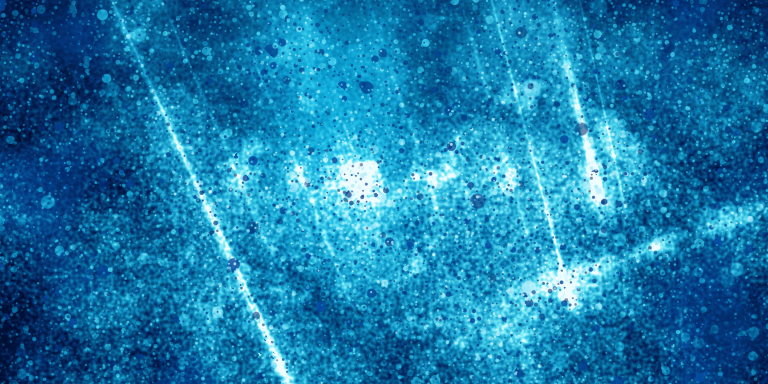
This background is drawn by a WebGL 2 fragment shader. Its source:

```glsl
#version 300 es
precision highp float;
// Draws slanting shafts of light falling through a glittering blue cloud of bokeh dots.
uniform vec2 u_resolution;
out vec4 fragColor;

// Shades from darkest to brightest, evenly spaced over light 0..1.2
const int SHADE_COUNT = 7;
const vec3 SHADES[SHADE_COUNT] = vec3[](
  vec3(0.00, 0.06, 0.21), vec3(0.01, 0.16, 0.38), vec3(0.02, 0.33, 0.53),
  vec3(0.05, 0.53, 0.73), vec3(0.18, 0.73, 0.87), vec3(0.45, 0.91, 0.97),
  vec3(0.93, 0.99, 1.00));
const vec3 ROYAL_BLUE = vec3(0.02, 0.30, 0.64);
const vec3 DEEP_BLUE = vec3(0.00, 0.10, 0.36);
const vec3 PURE_CYAN = vec3(0.03, 0.74, 0.93);

// Each ray: x at the top edge, depth of its end, width, strength
const int RAY_COUNT = 9;
const vec4 RAYS[RAY_COUNT] = vec4[](
  vec4(0.29, 1.08, 0.013, 0.62), vec4(0.42, 0.65, 0.007, 0.22),
  vec4(0.77, 0.55, 0.060, 0.24), vec4(0.60, 0.77, 0.007, 0.24),
  vec4(0.96, 0.60, 0.008, 0.24), vec4(1.20, 0.62, 0.008, 0.24),
  vec4(1.28, 0.79, 0.007, 0.45), vec4(1.44, 0.53, 0.018, 0.60),
  vec4(1.51, 0.56, 0.005, 0.24));

const vec2 GLOW_CENTER = vec2(1.15, 0.46);
const vec2 GLOW_RADIUS = vec2(0.78, 0.52);
const float BASE_LIGHT = 0.30;
const float GLOW_LIGHT = 0.42;
const float CLOUD_LIGHT = 0.38;
const float GRAIN_LIGHT = 0.36;
const float VIGNETTE = 0.20;
const int DOT_LAYERS = 6;
const float DOT_CELLS = 7.0;
const float DOT_SCALE_STEP = 1.6;

vec3 hash3(vec2 cell) {
  vec3 q = fract(vec3(cell.xyx) * vec3(0.1031, 0.1030, 0.0973));
  q += dot(q, q.yxz + 33.33);
  return fract((q.xxy + q.yzz) * q.zyx);
}

float corner(vec2 cell, vec2 offset) {
  float angle = 6.2832 * hash3(cell).x;
  return dot(vec2(cos(angle), sin(angle)), offset);
}

float gradientNoise(vec2 p) {
  vec2 i = floor(p), f = p - i;
  vec2 u = f * f * f * (f * (f * 6.0 - 15.0) + 10.0);
  vec2 e = vec2(1.0, 0.0);
  return mix(mix(corner(i, f), corner(i + e.xy, f - e.xy), u.x),
             mix(corner(i + e.yx, f - e.yx), corner(i + e.xx, f - e.xx), u.x), u.y);
}

float fbm(vec2 p) {
  float sum = 0.0, amp = 1.0;
  for (int i = 0; i < 5; i++) {
    sum += amp * gradientNoise(p);
    p = mat2(1.6, 1.2, -1.2, 1.6) * p + 17.3;
    amp *= 0.58;
  }
  return sum;
}

vec3 shade(float light) {
  vec3 color = SHADES[0];
  for (int i = 1; i < SHADE_COUNT; i++)
    color = mix(color, SHADES[i], clamp(light * 5.0 - float(i - 1), 0.0, 1.0));
  return color;
}

// Shafts lean less towards the right and flare where they land
float rayLight(vec2 p) {
  float sum = 0.0, depth = 1.0 - p.y;
  for (int i = 0; i < RAY_COUNT; i++) {
    vec4 ray = RAYS[i];
    float slant = 0.52 - 0.2 * ray.x;
    float across = (p.x - ray.x - slant * depth) * inversesqrt(1.0 + slant * slant);
    float along = depth / ray.y;
    float width = ray.z * mix(0.45, 1.0, along);
    float streaks = 0.85 + 0.6 * gradientNoise(vec2(across * 130.0 + ray.x * 50.0, depth * 4.0));
    float beam = exp(-across * across / (width * width)) + 0.35 * exp(-abs(across) / (3.0 * width));
    float fade = mix(0.4, 1.0, along) * (1.0 - smoothstep(0.92, 1.06, along));
    vec2 toEnd = vec2(across, (depth - ray.y) * 0.6) / (0.02 + ray.z);
    sum += ray.w * (beam * streaks * fade + 0.5 * exp(-dot(toEnd, toEnd)));
  }
  return sum;
}

// Bright ridge rising to the right, with one flare on it
float ridgeLight(vec2 p, float cloud) {
  float height = p.y - 0.21 - 0.37 * (p.x - 1.3);
  float ridge = exp(-pow(height / 0.035, 2.0)) * smoothstep(1.1, 1.6, p.x);
  float flare = exp(-pow(height / 0.022, 2.0) - pow((p.x - 1.7) / 0.07, 2.0));
  return ridge * (0.2 + 0.4 * cloud) + 0.45 * flare;
}

// Scattered discs, large and few to small and many
vec3 addDots(vec3 color, vec2 p, float light, float glow) {
  float cells = DOT_CELLS;
  for (int i = 0; i < DOT_LAYERS; i++) {
    float layer = float(i), turn = 0.4 + 0.9 * layer;
    vec2 q = mat2(cos(turn), sin(turn), -sin(turn), cos(turn)) * p * cells + 40.0 + 31.0 * layer;
    vec3 place = hash3(floor(q)), kind = hash3(floor(q) + 71.7);
    float radius = mix(0.07, 0.19, place.z * place.z) + 0.018 * layer;
    float soft = max(0.14 * radius, 0.7 * cells / u_resolution.y);
    float dist = length(fract(q) - 0.5 - (place.xy - 0.5) * (1.0 - 2.0 * radius));
    float disc = 1.0 - smoothstep(radius - soft, radius + soft, dist);
    float density = 0.26 + 0.06 * layer + 0.4 * gradientNoise(p * 4.0 + layer * 9.0);
    float isDark = step(kind.y, 0.28 + 0.15 * glow);
    vec3 bright = mix(shade(light + 0.22 + 0.25 * kind.z), PURE_CYAN, 0.4 * place.z);
    vec3 dotColor = mix(bright, mix(DEEP_BLUE, ROYAL_BLUE, kind.z), isDark);
    color = mix(color, dotColor, disc * step(kind.x, density) * mix(0.45, 0.85, kind.z));
    cells *= DOT_SCALE_STEP;
  }
  return color;
}

void main() {
  vec2 p = gl_FragCoord.xy / u_resolution.y;
  vec2 fromGlow = (p - GLOW_CENTER) / GLOW_RADIUS;
  float glow = exp(-dot(fromGlow, fromGlow));
  float cloud = fbm(p * 3.2 + 5.0);

  // Light: glow, cloud, sparkle grain, shafts and ridge
  float grain = gradientNoise(p * 95.0) + 0.6 * gradientNoise(p * 43.0 + 8.0);
  float light = BASE_LIGHT + GLOW_LIGHT * glow + CLOUD_LIGHT * cloud;
  light += GRAIN_LIGHT * grain * mix(1.0, 0.45, smoothstep(0.45, 0.95, p.y));
  light += 0.45 * glow * smoothstep(0.15, 0.6, fbm(p * 6.0 + 23.0));
  light -= VIGNETTE * smoothstep(0.65, 1.15, length(p - vec2(1.0, 0.5)));
  light += rayLight(p) + ridgeLight(p, cloud);

  // Colour: cyan haze above the middle, royal blue in dim patches
  vec3 color = shade(light);
  vec2 fromHaze = (p - vec2(0.88, 0.72)) / vec2(0.22, 0.4);
  color = mix(color, PURE_CYAN, 0.45 * exp(-dot(fromHaze, fromHaze)) * (1.0 - smoothstep(0.8, 1.1, light)));
  float royal = smoothstep(0.05, 0.4, gradientNoise(p * 3.0 + 61.0)) * (1.0 - smoothstep(0.3, 0.65, light));
  color = mix(color, ROYAL_BLUE, 0.5 * royal);

  fragColor = vec4(addDots(color, p, light, glow), 1.0);
}
```
